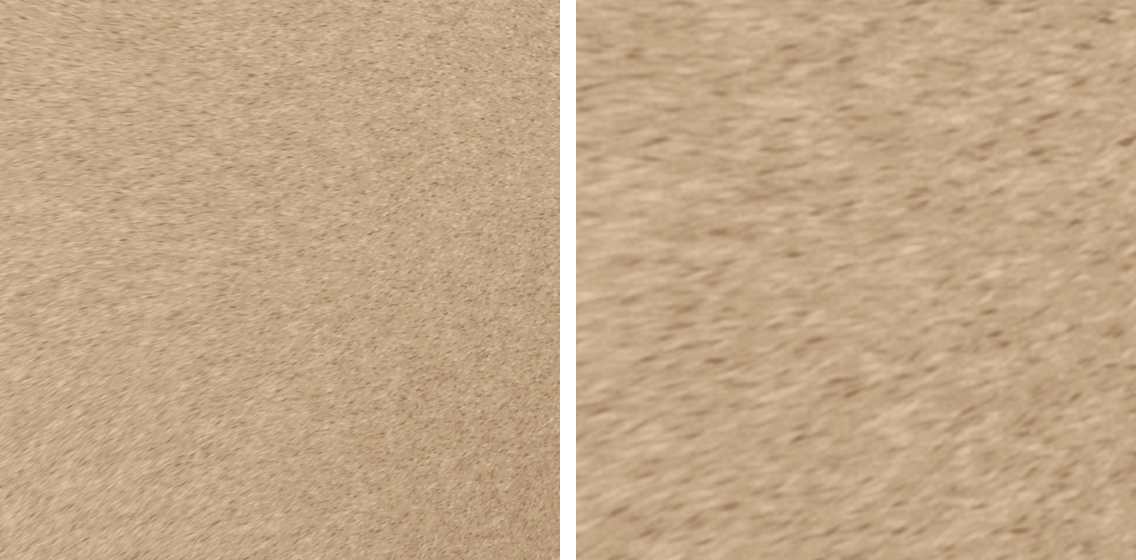
Left: the whole. Right: its middle third, enlarged.
Give the GLSL for this texture, as a WebGL 1 fragment shader.

```glsl
precision highp float;
// Short tan nap, combed level at the top and slanting upward at the bottom.
// Each grid cell scatters thin tapered hairs that follow a direction field;
// a fine and a coarse layer of them, plus grain and soft light, set the tone.

uniform vec2 u_resolution;

#define SHADOW_COLOR vec3(0.680, 0.562, 0.438)
#define LIGHT_COLOR vec3(0.812, 0.712, 0.584)
#define FINE_CELLS 80.0
#define COARSE_CELLS 23.0
#define GRAIN_CELLS 360.0
#define HAIR_WIDTH 0.23
#define HAIR_CONTRAST 0.42
#define MOTTLE_CONTRAST 0.15
#define GRAIN_CONTRAST 0.28
#define MEAN_TONE 0.63

const int HAIRS_PER_CELL = 6;

vec3 hash3(vec2 cell, float salt) {
  vec3 h = fract(vec3(cell.xyx + salt * 17.13) * vec3(0.1031, 0.1030, 0.0973));
  h += dot(h, h.yxz + 33.33);
  return fract((h.xxy + h.yzz) * h.zyx);
}

// Combing direction in radians, steeper toward the bottom right.
float combAngle(vec2 p) {
  float wave = 0.08 * sin(7.0 * p.x + 4.0 * p.y) + 0.06 * sin(11.0 * p.y - 5.0 * p.x);
  return mix(0.58, -0.08, p.y) + 0.14 * p.x * (1.0 - p.y) + wave;
}

// Sum of light and dark tapered hairs scattered through neighbouring cells.
float hairField(vec2 p, float cells) {
  vec2 q = p * cells;
  vec2 home = floor(q);
  float sum = 0.0;
  for (int y = -1; y <= 1; y++) {
    for (int x = -1; x <= 1; x++) {
      vec2 cell = home + vec2(float(x), float(y));
      for (int i = 0; i < HAIRS_PER_CELL; i++) {
        vec3 rnd = hash3(cell + 50.0, float(i) + cells);
        vec2 root = cell + rnd.xy;
        vec2 place = root / cells;
        float shortness = smoothstep(0.15, 0.95, place.x);
        float reach = mix(1.0, 0.5, shortness);
        float spread = mix(0.35, 0.9, shortness);
        float angle = combAngle(place) + spread * (fract(rnd.z * 37.0) - 0.5);
        vec2 along = vec2(cos(angle), sin(angle));
        vec2 offset = q - root;
        float u = dot(offset, along) / reach;
        float v = (offset.y * along.x - offset.x * along.y) / HAIR_WIDTH;
        float taper = max(0.0, 1.0 - u * u - v * v);
        sum += (2.0 * rnd.z - 1.0) * taper * taper * inversesqrt(reach);
      }
    }
  }
  return sum;
}

// Smooth value noise for the finest speckle, centred on zero.
float grain(vec2 p) {
  vec2 cell = floor(p);
  vec2 f = smoothstep(0.0, 1.0, p - cell);
  float low = mix(hash3(cell, 3.0).x, hash3(cell + vec2(1.0, 0.0), 3.0).x, f.x);
  float high = mix(hash3(cell + vec2(0.0, 1.0), 3.0).x, hash3(cell + 1.0, 3.0).x, f.x);
  return mix(low, high, f.y) - 0.5;
}

// Broad light from the left, fading to the lower right corner.
float lighting(vec2 p) {
  float fade = 0.10 - 0.07 * p.x - 0.24 * p.x * (1.0 - p.y);
  float corner = smoothstep(0.75, 0.0, distance(p, vec2(1.05, -0.02)));
  float ribs = 0.025 * sin(118.0 * p.x + 1.5 * sin(9.0 * p.y)) * p.x;
  return fade - 0.16 * corner + ribs;
}

void main() {
  vec2 p = gl_FragCoord.xy / u_resolution.y;

  // Fine hairs, skewed so that the dark gaps are deeper than the highlights.
  float hairs = hairField(p, FINE_CELLS);
  hairs -= 0.14 * (hairs * hairs - 0.3);

  float tone = MEAN_TONE + lighting(p);
  tone += HAIR_CONTRAST * hairs;
  tone += MOTTLE_CONTRAST * hairField(p, COARSE_CELLS);
  tone += GRAIN_CONTRAST * mix(0.7, 1.2, p.x) * grain(p * GRAIN_CELLS);

  vec3 color = mix(SHADOW_COLOR, LIGHT_COLOR, clamp(tone, -0.5, 1.4));
  gl_FragColor = vec4(color, 1.0);
}
```
